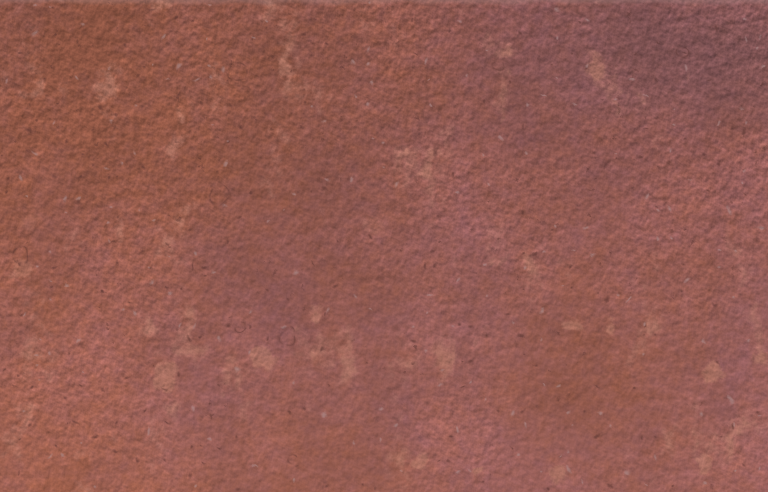
Write a Shadertoy shader that draws this texture.

```glsl
// Weathered red plaster: a warm-to-mauve wash under a gritty top-lit relief,
// with pale worn scuffs, round chips, dark pits, light grit and a few rings.
// Gradient noise shapes the wash and relief; jittered cells scatter the marks.

#define WARM vec3(0.580, 0.351, 0.285)
#define MAUVE vec3(0.572, 0.364, 0.362)
#define STAIN vec3(0.450, 0.305, 0.320)
#define SCUFF vec3(0.700, 0.475, 0.405)
#define PIT vec3(0.340, 0.205, 0.190)
#define GRIT vec3(0.670, 0.545, 0.540)
#define RELIEF 0.27
#define GRAIN_SCALE 36.0
#define MOTTLE 0.085
#define SCUFF_LEVEL 0.22

vec2 hash2(vec2 cell) {
    vec3 q = fract(cell.xyx * vec3(0.1031, 0.1030, 0.0973));
    q += dot(q, q.yzx + 33.33);
    return fract((q.xx + q.yz) * q.zy);
}

vec2 gradientAt(vec2 cell) {
    float angle = 6.2832 * hash2(cell).x;
    return vec2(cos(angle), sin(angle));
}

float gradientNoise(vec2 p) {
    vec2 i = floor(p), f = p - i;
    vec2 u = f * f * f * (f * (f * 6.0 - 15.0) + 10.0);
    vec2 e = vec2(1.0, 0.0);
    float a = dot(gradientAt(i), f);
    float b = dot(gradientAt(i + e.xy), f - e.xy);
    float c = dot(gradientAt(i + e.yx), f - e.yx);
    float d = dot(gradientAt(i + e.xx), f - e.xx);
    return mix(mix(a, b, u.x), mix(c, d, u.x), u.y);
}

float fbm(vec2 p) {
    float sum = 0.0, amp = 1.0;
    for (int k = 0; k < 4; k++) {
        sum += amp * gradientNoise(p);
        p = mat2(1.6, 1.2, -1.2, 1.6) * p + 17.3;
        amp *= 0.55;
    }
    return sum;
}

// Signed distance to one jittered oval per cell; empty cells are far away.
float scatter(vec2 p, float scale, float share, float radius, float salt) {
    vec2 g = p * scale, id = floor(g) + salt;
    vec2 jitter = hash2(id), kind = hash2(id + 57.0);
    if (kind.x > share) return 1.0;
    vec2 d = (fract(g) - mix(vec2(0.3), vec2(0.7), jitter)) / scale;
    return length(d * vec2(1.0, mix(0.75, 1.4, jitter.x))) - radius * mix(0.45, 1.0, kind.y);
}

float fill(float dist, float soft) {
    return 1.0 - smoothstep(-soft, soft, dist);
}

void mainImage(out vec4 fragColor, in vec2 fragCoord) {
    vec2 p = fragCoord / iResolution.y;
    float across = fragCoord.x / iResolution.x;
    float aa = 1.0 / iResolution.y;
    float fine = fbm(p * 44.0 + 23.0);

    // Broad wash, its hue flecked by finer noise
    float cloud = fbm(p * 2.3 + 4.0);
    float tint = 0.08 + 0.72 * across + 0.60 * fbm(p * 1.7 + 31.0) + 0.25 * fbm(p * 13.0) + 0.28 * fine;
    vec3 color = mix(WARM, MAUVE, clamp(tint, -0.1, 1.1));
    color *= 1.0 + MOTTLE * (cloud + 0.6 * fbm(p * 8.0)) + 0.10 * (0.5 - p.y);
    float corner = length((vec2(across, p.y) - vec2(0.97, 0.90)) * vec2(1.0, 1.7));
    color = mix(color, STAIN, 0.65 * (1.0 - smoothstep(0.0, 0.38, corner + 0.08 * cloud)));

    // Pale scuffs, drawn out vertically and frayed by fine noise
    vec2 warp = 0.014 * vec2(gradientNoise(p * 30.0), gradientNoise(p * 30.0 + 50.0));
    float wear = fbm((p + warp) * vec2(9.5, 5.5) + 11.0) + 0.30 * fine;
    float zone = 0.25 * gradientNoise(p * 2.0 + 8.0) - 0.30 * abs(across - 0.5);
    float scuff = smoothstep(SCUFF_LEVEL, SCUFF_LEVEL + 0.55, wear + zone);
    color = mix(color, SCUFF, 0.70 * scuff);

    // Round chips in the lower part
    float chip = scatter(p + warp, 10.0, 0.16, 0.022, 3.0) + 0.012 * fbm(p * 40.0);
    float low = 1.0 - smoothstep(0.35, 0.65, p.y);
    color = mix(color, SCUFF, 0.60 * low * fill(chip, 0.004 + aa));

    // Gritty relief lit from above, rougher toward the top
    vec2 toLight = vec2(-0.0015, 0.0036);
    float slope = fbm(p * GRAIN_SCALE) - fbm((p + toLight) * GRAIN_SCALE);
    slope += 0.45 * gradientNoise(p * 118.0) + 0.25 * gradientNoise(p * 70.0 + 5.0);
    float rough = mix(0.78, 1.2, smoothstep(0.1, 0.9, p.y)) + 0.4 * cloud;
    color *= 1.0 + RELIEF * rough * slope;

    // Ragged little hollows, grouped in patches
    float patches = smoothstep(-0.25, 0.45, fbm(p * 6.0 + 90.0) + 0.4 * (p.y - 0.5));
    float hollow = smoothstep(0.42, 0.85, fbm(p * 48.0 + 70.0));
    color = mix(color, PIT, 0.50 * patches * hollow);

    // Pits and light grit
    vec2 ragged = p + warp + 0.003 * vec2(fine, fbm(p * 90.0));
    float pit = scatter(ragged, 40.0, 0.09, 0.0036, 21.0);
    color = mix(color, PIT, 0.55 * fill(pit, 0.0012 + aa));
    float grit = scatter(ragged, 34.0, 0.11, 0.0038, 43.0);
    color = mix(color, GRIT, 0.60 * fill(grit, 0.001 + aa));

    // Rare wobbly rings
    float ring = abs(scatter(p + 0.6 * warp, 7.5, 0.05, 0.022, 65.0)) - 0.001;
    float gaps = smoothstep(-0.25, 0.2, gradientNoise(p * 60.0));
    color = mix(color, PIT, 0.60 * gaps * fill(ring, 0.0012 + aa));

    // Thin worn light along the top edge
    float edge = smoothstep(0.988, 1.0, p.y + 0.008 * gradientNoise(p * 14.0));
    color = mix(color, GRIT, 0.3 * edge);

    fragColor = vec4(clamp(color, 0.0, 1.0), 1.0);
}
```
